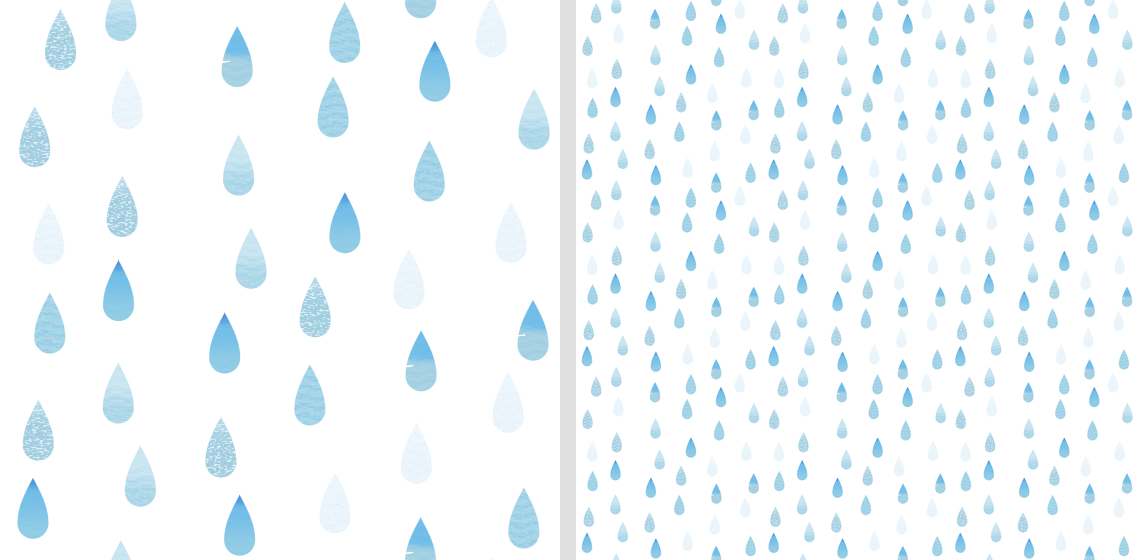
Left, the tile; right, the same tile 3 across and 3 down.
A three.js fragment shader for this pattern:

```glsl
varying vec2 vUv;

const float CELLS = 6.0;
const float RADIUS = 0.0277;
const float TIP = 0.081;
const float EDGE = 0.0013;

const vec3 WHITE = vec3(1.0);
const vec3 INK = vec3(0.27, 0.56, 0.85);
const vec3 AZURE = vec3(0.45, 0.745, 0.91);
const vec3 SKY = vec3(0.57, 0.80, 0.90);
const vec3 MIST = vec3(0.67, 0.84, 0.91);
const vec3 HAZE = vec3(0.79, 0.90, 0.945);
const vec3 PALE = vec3(0.92, 0.96, 0.985);

float hash(vec2 p) {
  return fract(sin(dot(p, vec2(127.1, 311.7))) * 43758.5453);
}

vec2 hash2(vec2 p) {
  return vec2(hash(p), hash(p + 19.7));
}

// Distance to the nearest scattered point
float cellular(vec2 p) {
  vec2 cell = floor(p);
  float nearest = 2.0;
  for (int y = -1; y <= 1; y++) {
    for (int x = -1; x <= 1; x++) {
      vec2 id = cell + vec2(x, y);
      nearest = min(nearest, length(id + hash2(id) - p));
    }
  }
  return nearest;
}

// Horizontal brush streaks, about -1 to 1
float streaks(vec2 p, float seed) {
  float phase = seed * 40.0;
  float bend = sin(p.x * 130.0 + phase);
  return 0.5 * sin(p.y * 370.0 + bend * 1.3 + phase)
       + 0.3 * sin(p.y * 810.0 - bend * 1.9 + p.x * 90.0 + phase * 1.7)
       + 0.2 * sin(p.y * 1300.0 + p.x * 270.0 + phase * 2.3);
}

// Round below the origin, sine flanks rising to a point
float dropDistance(vec2 p) {
  float angle = 1.5708 * p.y / TIP;
  float slope = 1.5708 * RADIUS / TIP * sin(clamp(angle, 0.0, 1.5708));
  float flank = (abs(p.x) - RADIUS * cos(min(angle, 2.5))) / sqrt(1.0 + slope * slope);
  return p.y < 0.0 ? length(p) - RADIUS : flank;
}

// Short light scratch at the left flank
float scratch(vec2 p) {
  vec2 q = p - vec2(-0.0205, 0.0175 + 0.12 * (p.x + 0.02));
  float d = max(abs(q.x) - 0.0065, abs(q.y) - 0.0011);
  return 1.0 - smoothstep(-0.0006, 0.001, d);
}

// Kinds: 0 deep, 1 light, 2 speckled, 3 pale, 4 two-tone, 5 streaked
vec3 paint(float kind, vec2 p, float seed) {
  float t = (p.y + RADIUS) / (TIP + RADIUS);
  float brush = streaks(p, seed);
  float grain = cellular(p * vec2(150.0, 340.0) + seed * 57.0);
  float fleck = smoothstep(0.42, 0.72, grain + 0.12 * brush);

  if (kind < 0.5) {
    vec3 wash = mix(SKY, AZURE, smoothstep(0.1, 0.75, t + 0.05 * brush));
    wash = mix(wash, INK, 0.85 * smoothstep(0.74, 0.97, t + 0.03 * brush));
    return wash + 0.012 * brush;
  }
  if (kind < 1.5) {
    vec3 wash = mix(MIST, HAZE, smoothstep(0.2, 0.65, t + 0.09 * brush));
    return mix(wash, HAZE, 0.4 * fleck) + 0.012 * brush;
  }
  if (kind < 2.5) {
    vec3 wash = mix(MIST - 0.03, HAZE, 0.5 * smoothstep(0.55, 0.95, t));
    return mix(wash, PALE, 0.75 * fleck) + 0.015 * brush;
  }
  if (kind < 3.5) {
    float dots = 1.0 - smoothstep(0.05, 0.12, cellular(p * 75.0 + seed * 31.0));
    vec3 wash = PALE + 0.008 * brush + 0.01 * smoothstep(0.4, 1.0, t);
    return mix(wash, HAZE, 0.6 * dots);
  }
  if (kind < 4.5) {
    float boundary = smoothstep(0.42, 0.6, t + 0.05 * brush + 0.8 * p.x);
    vec3 wash = mix(MIST - 0.02 + 0.02 * brush, AZURE + 0.01 * brush, boundary);
    return mix(wash, WHITE, scratch(p));
  }
  vec3 wash = mix(MIST, SKY, smoothstep(-0.6, 0.8, brush));
  return mix(wash, HAZE, 0.3 * fleck);
}

// Every row holds each kind once; some two-tone drops turn pale
float kindOf(vec2 id) {
  float direction = mod(id.y, 2.0) < 0.5 ? 1.0 : 5.0;
  float kind = mod(id.x * direction + floor(id.y * (id.y + 3.0) * 0.5 + 0.5), 6.0);
  return kind > 3.5 && kind < 4.5 && mod(id.y, 3.0) < 0.5 ? 3.0 : kind;
}

void main() {
  vec2 grid = vUv * CELLS;
  vec3 color = WHITE;

  // Each drop stays in its column and can reach the cell above
  for (int k = 0; k < 2; k++) {
    vec2 cell = floor(grid) - vec2(0.0, float(k));
    vec2 id = mod(cell, CELLS);
    vec2 jitter = (hash2(id + 3.0) - 0.5) * vec2(0.48, 0.3);
    vec2 center = cell + vec2(0.5, 0.32 + fract(id.x * 0.42)) + jitter;
    vec2 p = (grid - center) / CELLS;
    float cover = 1.0 - smoothstep(-EDGE, EDGE, dropDistance(p));
    color = mix(color, paint(kindOf(id), p, hash(id + 8.0)), cover);
  }
  gl_FragColor = vec4(color, 1.0);
}
```
